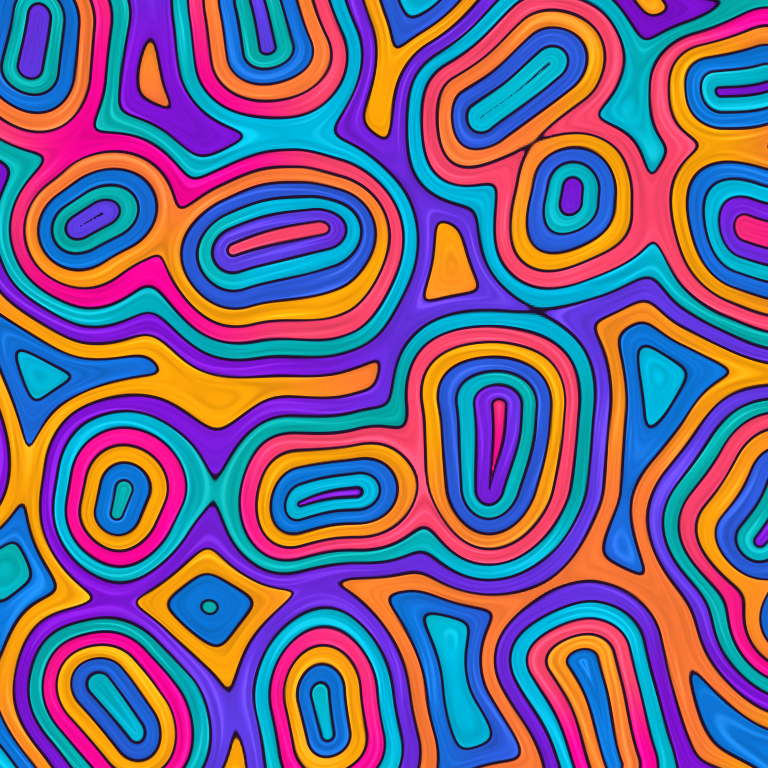
Reproduce this pattern procedurally as a Shadertoy shader.

```glsl
const vec3 toneA[5] = vec3[5](
    vec3(1.0, 0.65, 0.04),    // orange
    vec3(1.0, 0.02, 0.60),    // magenta
    vec3(0.50, 0.07, 0.83),   // purple
    vec3(0.0, 0.72, 0.87),    // cyan
    vec3(0.05, 0.46, 0.84));  // blue
const vec3 toneB[5] = vec3[5](
    vec3(1.0, 0.48, 0.22),    // apricot
    vec3(1.0, 0.28, 0.42),    // coral
    vec3(0.36, 0.25, 0.90),   // indigo
    vec3(0.02, 0.68, 0.67),   // teal
    vec3(0.18, 0.35, 0.85));  // cobalt
const int bandOrder[15] = int[15](0, 1, 2, 3, 4, 0, 1, 3, 2, 0, 4, 3, 1, 0, 2);

float hash(vec2 p) {
    return fract(sin(dot(p, vec2(127.1, 311.7))) * 43758.5453);
}

float noise(vec2 p) {
    vec2 i = floor(p), f = fract(p);
    f = f * f * (3.0 - 2.0 * f);
    return mix(mix(hash(i), hash(i + vec2(1, 0)), f.x),
               mix(hash(i + vec2(0, 1)), hash(i + vec2(1, 1)), f.x), f.y);
}

float segmentDistance(vec2 p, vec2 halfAxis) {
    float t = clamp(dot(p, halfAxis) / dot(halfAxis, halfAxis), -1.0, 1.0);
    return length(p - halfAxis * t);
}

// Smooth union of distances to scattered short segments
float cellField(vec2 p) {
    const float cells = 3.6, blend = 0.013;
    vec2 home = floor(p * cells);
    float sum = 0.0;
    for (int y = -2; y <= 2; y++)
    for (int x = -2; x <= 2; x++) {
        vec2 id = home + vec2(x, y);
        vec2 jitter = vec2(hash(id + 3.7), hash(id + 19.3));
        vec2 center = (id + 0.15 + 0.7 * jitter) / cells;
        float angle = 6.2832 * hash(id + 41.9);
        float halfLength = mix(0.008, 0.07, hash(id + 67.1));
        vec2 halfAxis = halfLength * vec2(cos(angle), sin(angle));
        float d = segmentDistance(p - center, halfAxis) + 0.05 * hash(id + 83.5);
        sum += exp(-d / blend);
    }
    return -blend * log(sum);
}

void mainImage(out vec4 fragColor, in vec2 fragCoord) {
    vec2 p = fragCoord / iResolution.y;

    // Gently warped contour level
    vec2 wobble = vec2(noise(p * 9.0), noise(p * 9.0 + 31.0)) - 0.5;
    float level = cellField(p + 0.028 * wobble) / 0.021 + 3.0 * noise(p * 2.0 + 7.0) + 15.0;
    float slope = length(vec2(dFdx(level), dFdy(level))) * iResolution.y;

    // Band colour, drifting between two tones
    float band = floor(level);
    int hue = bandOrder[int(mod(band, 15.0))];
    float drift = smoothstep(0.25, 0.75, noise(p * 3.5 + band * 5.3));
    vec3 color = mix(toneA[hue], toneB[hue], drift);

    // Brush strokes following the contours
    float streak = noise(p * 14.0 + level * vec2(5.0, -3.0));
    float bristle = noise(p * 22.0 + level * vec2(-4.0, 8.0) + 50.0);
    color *= 0.84 + 0.17 * streak + 0.13 * bristle;
    color += 0.09 * smoothstep(0.65, 1.0, streak);

    // Dark ink lines between the bands
    float inside = fract(level);
    float edge = min(inside, 1.0 - inside) / max(slope, 14.0);
    edge += 0.0012 * (bristle - 0.5);
    float soft = max(0.0012, 0.6 / iResolution.y);
    float ink = 1.0 - smoothstep(0.0018 - soft, 0.0018 + soft, edge);
    color = mix(color, vec3(0.13, 0.05, 0.15), 0.94 * ink);

    fragColor = vec4(clamp(color, 0.0, 1.0), 1.0);
}
```
